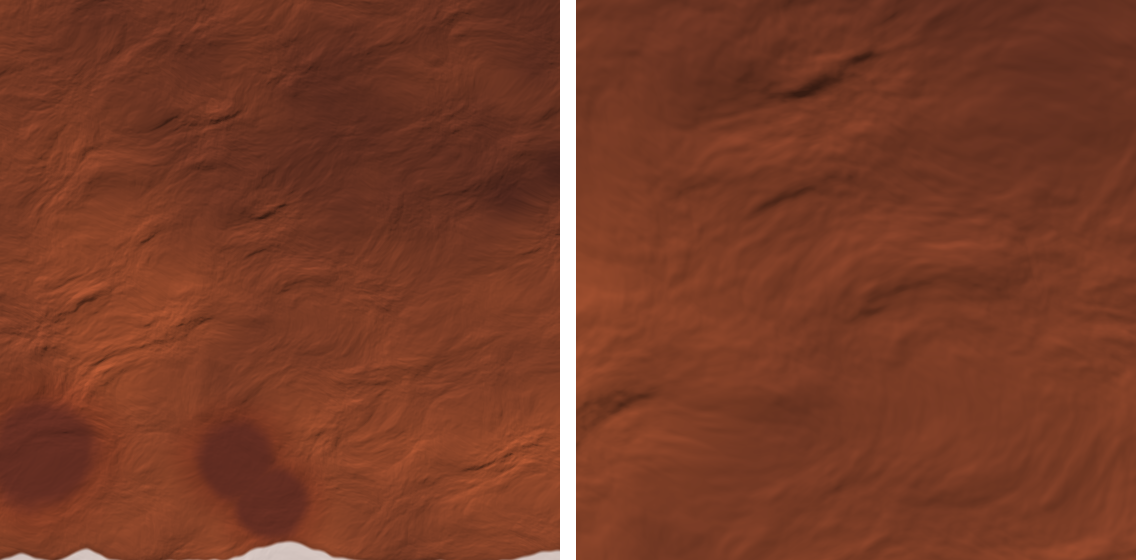
Left, the full canvas; right, a detail of the centre.
This texture is drawn by a WebGL 2 fragment shader. Its source:

```glsl
#version 300 es
precision highp float;
// Weathered red clay wall: a creased, warped height field lit from the upper left,
// over a broad tonal gradient with soft hollows and damp stains.
// A thin strip of pale ground shows along the uneven lower edge.

uniform vec2 u_resolution;
out vec4 fragColor;

const vec3 CLAY_DARK = vec3(0.33, 0.16, 0.115);
const vec3 CLAY_LIGHT = vec3(0.57, 0.28, 0.165);
const vec3 STAIN_COLOR = vec3(0.35, 0.16, 0.13);
const vec3 HALO_COLOR = vec3(0.45, 0.18, 0.11);
const vec3 PALE_GROUND = vec3(0.83, 0.77, 0.75);
const vec2 LIGHT_DIR = vec2(-0.55, 0.835);
const float RELIEF_SCALE = 9.0;
const float RELIEF_GAIN = 0.48;
const float RELIEF_STRENGTH = 0.015;
const float SLOPE_STEP = 0.002;
const float PATCH_CONTRAST = 0.75;

// Soft dark hollows: centre, radius, depth
const vec4 HOLLOWS[5] = vec4[5](
  vec4(0.90, 0.64, 0.04, 0.35), vec4(1.01, 0.70, 0.035, 0.55),
  vec4(0.96, 0.88, 0.05, 0.20), vec4(0.57, 0.63, 0.13, 0.15),
  vec4(0.32, 0.90, 0.12, 0.18));
// Damp stains: centre, radius
const vec3 STAINS[3] = vec3[3](
  vec3(0.07, 0.19, 0.105), vec3(0.42, 0.18, 0.075), vec3(0.49, 0.10, 0.07));
// Humps of the pale strip: centre, half width, height
const vec3 HUMPS[4] = vec3[4](
  vec3(0.51, 0.075, 0.036), vec3(0.155, 0.035, 0.021),
  vec3(0.04, 0.035, 0.014), vec3(0.99, 0.06, 0.019));

vec2 hashGradient(vec2 cell) {
  vec3 q = fract(vec3(cell.xyx) * vec3(0.1031, 0.1030, 0.0973));
  q += dot(q, q.yzx + 33.33);
  float angle = 6.2832 * fract((q.x + q.y) * q.z);
  return vec2(cos(angle), sin(angle));
}

// Signed gradient noise
float noise(vec2 p) {
  vec2 i = floor(p), f = p - i;
  vec2 u = f * f * f * (f * (f * 6.0 - 15.0) + 10.0);
  float a = dot(hashGradient(i), f);
  float b = dot(hashGradient(i + vec2(1, 0)), f - vec2(1, 0));
  float c = dot(hashGradient(i + vec2(0, 1)), f - vec2(0, 1));
  float d = dot(hashGradient(i + vec2(1, 1)), f - vec2(1, 1));
  return mix(mix(a, b, u.x), mix(c, d, u.x), u.y);
}

const mat2 TURN = mat2(0.8, 0.6, -0.6, 0.8);

float fbm(vec2 p) {
  float sum = 0.0, amp = 0.6;
  for (int i = 0; i < 4; i++) {
    sum += amp * noise(p);
    p = TURN * p * 2.03 + 7.3;
    amp *= 0.5;
  }
  return sum;
}

// Height of the clay: smooth lumps mixed with sharp creases
float relief(vec2 uv) {
  vec2 p = mat2(0.96, -0.28, 0.28, 0.96) * uv * vec2(0.85, 1.2) * RELIEF_SCALE + 20.0;
  p += 0.45 * vec2(noise(p * 0.9 + 5.0), noise(p * 0.9 + 31.0));
  float sum = 0.0, amp = 0.5;
  for (int i = 0; i < 5; i++) {
    float n = noise(p);
    sum += amp * mix(n, abs(n), 0.55);
    p = TURN * p * 2.0 + 3.7;
    amp *= RELIEF_GAIN;
  }
  return sum;
}

void main() {
  vec2 uv = gl_FragCoord.xy / u_resolution;
  float wobble = fbm(uv * 7.0 + 50.0);

  // Broad tone: bright near the bottom, darker towards the upper right
  float tone = 0.82 - 0.38 * smoothstep(0.2, 0.8, uv.y);
  tone -= 0.4 * (uv.x - 0.4) * smoothstep(0.2, 0.75, uv.y);
  tone += PATCH_CONTRAST * fbm(uv * 3.2 + 11.0);
  for (int i = 0; i < 5; i++) {
    vec2 d = (uv - HOLLOWS[i].xy) / HOLLOWS[i].z;
    tone -= HOLLOWS[i].w * exp(-dot(d, d) * (1.0 + wobble));
  }
  vec3 color = mix(CLAY_DARK, CLAY_LIGHT, clamp(tone, -0.1, 1.1));

  // Damp stains with a redder halo
  float stain = 0.0, halo = 0.0;
  for (int i = 0; i < 3; i++) {
    float d = length(uv - STAINS[i].xy) / STAINS[i].z + 0.35 * wobble;
    stain = max(stain, 1.0 - smoothstep(0.7, 1.1, d));
    halo = max(halo, 1.0 - smoothstep(0.8, 1.8, d));
  }
  color = mix(color, HALO_COLOR, 0.5 * halo);
  color = mix(color, STAIN_COLOR, 0.75 * stain);

  // Directional light on the relief, rougher in some areas than others
  float slope = (relief(uv - LIGHT_DIR * SLOPE_STEP) - relief(uv + LIGHT_DIR * SLOPE_STEP))
              / (2.0 * SLOPE_STEP);
  float rough = 0.85 + 0.9 * fbm(uv * 4.0 + 80.0) + 0.2 * (uv.y - uv.x);
  rough = clamp(rough, 0.4, 1.4) * (1.0 - 0.5 * stain);
  float light = RELIEF_STRENGTH * rough * slope;
  light -= 0.8 * max(-light - 0.14, 0.0);
  color *= 1.0 + clamp(light, -0.5, 0.28);

  // Pale strip below the uneven lower edge
  float edge = -0.004 + 0.006 * noise(vec2(uv.x * 45.0, 3.5));
  for (int i = 0; i < 4; i++) {
    float x = (uv.x - HUMPS[i].x) / HUMPS[i].y;
    edge = max(edge, HUMPS[i].z * exp(-x * x) + 0.005 * noise(vec2(uv.x * 40.0, 9.5)) - 0.003);
  }
  float pale = 1.0 - smoothstep(-0.004, 0.004, uv.y - edge);
  color *= 1.0 - 0.15 * (1.0 - smoothstep(0.0, 0.015, uv.y - edge));
  color = mix(color, PALE_GROUND * (1.0 + 0.2 * light), pale);

  fragColor = vec4(color, 1.0);
}
```
